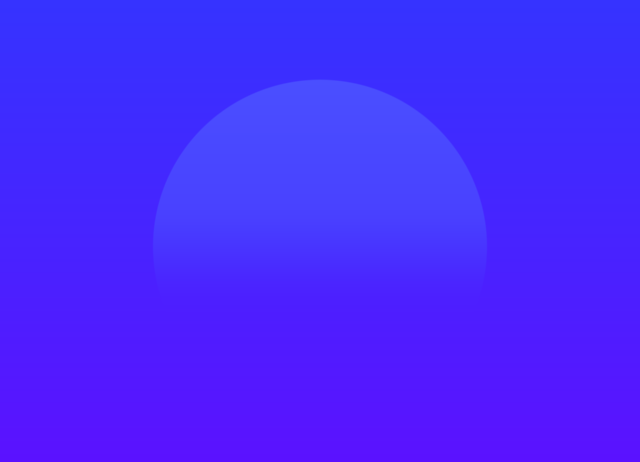
Give the GLSL for this background, as a WebGL 1 fragment shader.

```glsl
precision highp float;
// A pale disc dissolving downward into a blue-to-violet sky.
// The sky is a vertical gradient; the disc is a distance function with its
// own gradient, whose opacity fades out below its middle.

uniform vec2 u_resolution;

#define SKY_TOP      vec3(0.210, 0.200, 1.000)
#define SKY_MIDDLE   vec3(0.278, 0.140, 1.000)
#define SKY_BOTTOM   vec3(0.355, 0.070, 1.000)
#define DISC_TOP     vec3(0.290, 0.310, 1.000)
#define DISC_MIDDLE  vec3(0.285, 0.250, 1.000)
#define DISC_CENTER  vec2(0.0, 0.466)
#define DISC_RADIUS  0.3615
#define FADE_BOTTOM  0.32
#define FADE_TOP     0.56

vec3 skyColor(float height) {
  vec3 lower = mix(SKY_BOTTOM, SKY_MIDDLE, clamp(height * 2.0, 0.0, 1.0));
  return mix(lower, SKY_TOP, clamp(height * 2.0 - 1.0, 0.0, 1.0));
}

vec3 discColor(float height) {
  float discTop = DISC_CENTER.y + DISC_RADIUS;
  return mix(DISC_MIDDLE, DISC_TOP, (height - 0.5) / (discTop - 0.5));
}

// Disc opacity: a smooth rim one pixel wide, times the downward fade
float discOpacity(vec2 point, float pixel) {
  float edge = length(point - DISC_CENTER) - DISC_RADIUS;
  float rim = 1.0 - smoothstep(-pixel, pixel, edge);
  return rim * smoothstep(FADE_BOTTOM, FADE_TOP, point.y);
}

void main() {
  // Canvas-height units, centered horizontally
  vec2 point = gl_FragCoord.xy / u_resolution.y;
  point.x -= 0.5 * u_resolution.x / u_resolution.y;
  float pixel = 1.0 / u_resolution.y;

  vec3 color = skyColor(point.y);
  color = mix(color, discColor(point.y), discOpacity(point, pixel));
  gl_FragColor = vec4(color, 1.0);
}
```
